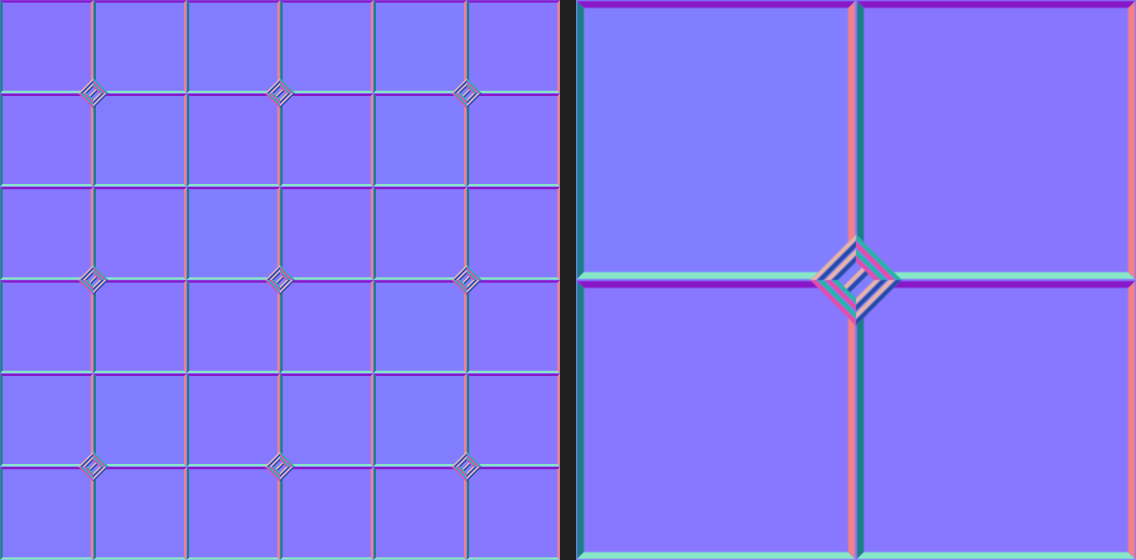
Left: the whole. Right: its middle third, enlarged.
Write a WebGL 2 fragment shader that draws this texture map.

```glsl
#version 300 es
precision highp float;
// Tiling normal map of square floor tiles with carved diamond insets.

#define TILES 6.0           // tiles across and down, must be even
#define GROOVE_START 0.004  // flat half-width at the bottom of a joint
#define GROOVE_WIDTH 0.024  // width of each bevel beside a joint
#define CARVE_START 0.001   // the same two sizes for the diamond carving
#define CARVE_WIDTH 0.015
#define DIAMOND_SIZE 0.099  // half side of the diamond outline
#define RING_SIZE 0.062     // half side of the inner ring
#define SLIT_LENGTH 0.046   // half length of the central slit
#define EDGE_SOFTNESS 0.005
#define TILT 0.046          // largest colour shift of a leaning tile

uniform vec2 u_resolution;
out vec4 fragColor;

const vec3 FLAT = vec3(0.503, 0.497, 1.0);

float hash(vec2 cell) {
    vec3 p = fract(cell.xyx * vec3(0.1031, 0.1030, 0.0973) + 0.37);
    p += dot(p, p.yzx + 33.33);
    return fract((p.x + p.y) * p.z);
}

// Colour of a bevel whose normal leans along dir, with green pointing down.
vec3 bevelColor(vec2 dir) {
    float vertical = dir.y * dir.y;
    vec3 normal = vec3(0.86 * dir.x * (1.0 + 0.5 * vertical),
                       0.82 * dir.y * abs(dir.y),
                       0.04 + 0.52 * vertical);
    return 0.5 + 0.5 * normal + vec3(0.03, 0.0, 0.0);
}

float ribbon(float d, float start, float width, float soft) {
    return smoothstep(start - soft, start + soft, d)
         - smoothstep(start + width - soft, start + width + soft, d);
}

// Two facing bevels on either side of d = 0; axis points to growing d.
vec3 groove(vec3 color, float d, vec2 axis, vec2 profile, float mask, float soft) {
    color = mix(color, bevelColor(-axis), mask * ribbon(d, profile.x, profile.y, soft));
    return mix(color, bevelColor(axis), mask * ribbon(-d, profile.x, profile.y, soft));
}

// Square groove around the origin, mitred at its corners.
vec3 squareGroove(vec3 color, vec2 p, float size, vec2 axisU, vec2 axisV, float soft) {
    vec2 profile = vec2(CARVE_START, CARVE_WIDTH);
    vec2 a = abs(p);
    float mitre = smoothstep(-soft, soft, a.x - a.y);
    color = groove(color, a.x - size, axisU * sign(p.x), profile, mitre, soft);
    return groove(color, a.y - size, axisV * sign(p.y), profile, 1.0 - mitre, soft);
}

void main() {
    vec2 p = gl_FragCoord.xy / u_resolution * TILES;
    float pixel = TILES / min(u_resolution.x, u_resolution.y);
    float soft = max(EDGE_SOFTNESS, 0.55 * pixel);

    // Tiles, each leaning by its own amount
    float lean = hash(mod(floor(p), TILES));
    vec3 color = FLAT + TILT * lean * vec3(1.0, -1.0, 0.0);

    // Joints between tiles
    vec2 joint = p - round(p);
    vec2 profile = vec2(GROOVE_START, GROOVE_WIDTH);
    float mitre = smoothstep(-soft, soft, abs(joint.y) - abs(joint.x));
    color = groove(color, joint.x, vec2(1.0, 0.0), profile, mitre, soft);
    color = groove(color, joint.y, vec2(0.0, -1.0), profile, 1.0 - mitre, soft);

    // Diamond on every second crossing, in axes turned by 45 degrees
    vec2 q = mod(p, 2.0) - 1.0;
    vec2 diamond = vec2(q.x + q.y, q.y - q.x) * sqrt(0.5);
    vec2 axisU = vec2(1.0, -1.0) * sqrt(0.5);
    vec2 axisV = vec2(-1.0, -1.0) * sqrt(0.5);
    float outline = max(abs(diamond.x), abs(diamond.y)) - DIAMOND_SIZE;
    color = mix(color, FLAT, 1.0 - smoothstep(-soft, soft, outline - CARVE_WIDTH));
    color = squareGroove(color, diamond, DIAMOND_SIZE, axisU, axisV, soft);
    color = squareGroove(color, diamond, RING_SIZE, axisU, axisV, soft);

    // Slit across the middle of the diamond
    float slit = 1.0 - smoothstep(-soft, soft, abs(diamond.x) - SLIT_LENGTH);
    color = groove(color, diamond.y, axisV, vec2(CARVE_START, CARVE_WIDTH), slit, soft);

    fragColor = vec4(color, 1.0);
}
```
